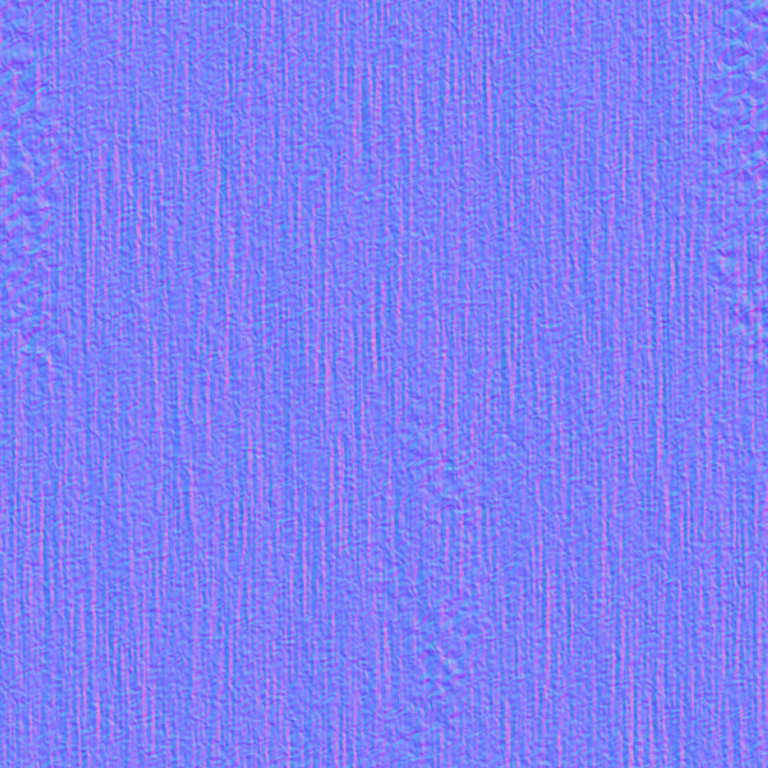
This texture map is drawn by a WebGL 2 fragment shader. Its source:

```glsl
#version 300 es
precision highp float;

uniform vec2 u_resolution;
out vec4 fragColor;

vec2 latticeGradient(vec2 cell) {
    vec3 q = fract(vec3(cell.xyx) * vec3(0.1031, 0.1030, 0.0973));
    q += dot(q, q.yzx + 33.33);
    float angle = 6.28318 * fract((q.x + q.y) * q.z);
    return vec2(cos(angle), sin(angle));
}

float gradientNoise(vec2 p) {
    vec2 cell = floor(p);
    vec2 f = p - cell;
    vec2 fade = f * f * f * (f * (f * 6.0 - 15.0) + 10.0);
    vec2 right = vec2(1.0, 0.0);
    vec2 up = vec2(0.0, 1.0);
    float a = dot(latticeGradient(cell), f);
    float b = dot(latticeGradient(cell + right), f - right);
    float c = dot(latticeGradient(cell + up), f - up);
    float d = dot(latticeGradient(cell + 1.0), f - 1.0);
    return mix(mix(a, b, fade.x), mix(c, d, fade.x), fade.y);
}

// Bump layer whose steepness does not depend on its frequency
float bumps(vec2 p, vec2 frequency, float steepness) {
    return gradientNoise(p * frequency) * steepness / max(frequency.x, frequency.y);
}

// Worn patches along the side edges and a low seam right of the centre
float wornMask(vec2 p) {
    float edges = smoothstep(0.37, 0.47, abs(p.x - 0.5)) * smoothstep(0.1, 0.8, p.y);
    float seamOffset = (p.x - 0.58 - 0.1 * (p.y - 0.2)) * 11.0;
    float seam = exp(-seamOffset * seamOffset) * (1.0 - smoothstep(0.35, 0.7, p.y));
    float breakup = gradientNoise(p * vec2(13.0, 8.0) + 40.0);
    return smoothstep(0.1, 1.0, edges + 0.65 * seam + 0.9 * breakup);
}

float surfaceHeight(vec2 p) {
    float worn = wornMask(p);

    // Straight vertical fibres with frayed sides, in weaker and stronger bands
    float wander = 0.0012 * gradientNoise(p * vec2(9.0, 7.0));
    float fray = 0.0015 * gradientNoise(p * vec2(75.0, 60.0) + 23.0);
    vec2 fibre = p + vec2(wander + fray, 0.0);
    float band = 1.0 + 0.9 * gradientNoise(p * vec2(19.0, 5.0) + 17.0);
    float fibres = bumps(fibre + 3.1, vec2(167.0, 12.0), 0.24)
                 + bumps(fibre + 5.7, vec2(109.0, 7.0), 0.17)
                 + bumps(fibre + 1.3, vec2(61.0, 4.0), 0.05);

    // Broad swells that tint whole columns
    float swell = bumps(p + 6.2, vec2(15.0, 2.0), 0.04);

    // Crisp irregular grain, part leaning up to the right, part upright
    vec2 bent = p + 0.005 * vec2(gradientNoise(p * 47.0 + 11.0), gradientNoise(p * 43.0 + 31.0));
    vec2 lean = vec2(dot(bent, vec2(0.8, 0.6)), dot(bent, vec2(-0.6, 0.8)));
    float grain = bumps(lean + 2.0, vec2(112.0, 178.0), 0.14)
                + bumps(lean + 7.0, vec2(76.0, 108.0), 0.08)
                + bumps(bent + 8.0, vec2(173.0, 151.0), 0.12)
                + bumps(bent + 5.0, vec2(150.0, 52.0), 0.10);

    float rough = bumps(lean + 4.0, vec2(60.0, 84.0), 0.18)
                + bumps(bent + 9.0, vec2(55.0, 44.0), 0.14);
    return fibres * band * (1.0 - 0.45 * worn) + swell + grain + rough * worn;
}

void main() {
    vec2 p = gl_FragCoord.xy / u_resolution;

    // Central differences turn the height into a surface normal
    vec2 stepSize = vec2(0.0006, 0.0);
    vec2 tilt = vec2(
        surfaceHeight(p - stepSize.xy) - surfaceHeight(p + stepSize.xy),
        surfaceHeight(p - stepSize.yx) - surfaceHeight(p + stepSize.yx)
    ) / (2.0 * stepSize.x);

    // Right-hand faces are steeper and narrower than left-hand ones
    tilt.x += 0.6 * (min(tilt.x * tilt.x, 0.25) - 0.04);

    vec3 normal = normalize(vec3(tilt, 1.0));
    fragColor = vec4((0.5 + 0.5 * normal) * vec3(1.0, 1.0, 0.987), 1.0);
}
```
